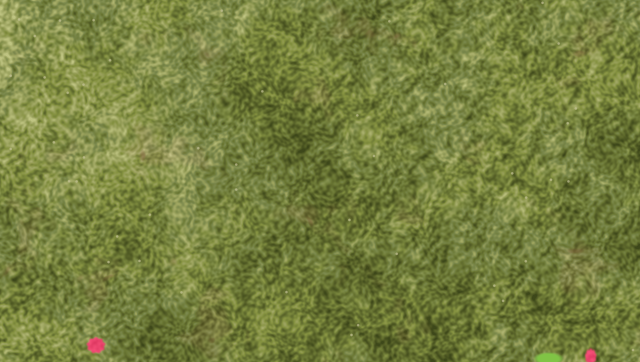
A Shadertoy shader for this texture:

```glsl
// A mown lawn seen from above: mottled grass, dry patches, pale specks and a few bright toys.
#define PATCH_SCALE 2.3
#define CLUMP_SCALE 6.0
#define TUFT_SCALE 19.0
#define BLADE_SCALE 48.0
#define GRAIN_SCALE 84.0
#define BLADE_ANGLE 0.95
#define CONTRAST 0.92
#define BRIGHTNESS -0.30
#define DRYNESS 0.38
#define SPECK_SHARE 0.012

const vec3 SHADE = vec3(0.24, 0.28, 0.10);
const vec3 DARK  = vec3(0.34, 0.38, 0.155);
const vec3 MID   = vec3(0.42, 0.47, 0.205);
const vec3 COOL  = vec3(0.475, 0.53, 0.295);
const vec3 WARM  = vec3(0.52, 0.57, 0.25);
const vec3 LIGHT = vec3(0.60, 0.63, 0.36);
const vec3 PALE  = vec3(0.75, 0.77, 0.51);
const vec3 STRAW = vec3(0.57, 0.52, 0.33);
const vec3 PINK  = vec3(0.92, 0.27, 0.43);
const vec3 LIME  = vec3(0.50, 0.77, 0.27);

float hash(vec2 cell) {
    vec3 q = fract(vec3(cell.xyx) * 0.1031);
    q += dot(q, q.yzx + 33.33);
    return fract((q.x + q.y) * q.z);
}

// Slope of one lattice corner, evaluated at offset d
float slope(vec2 cell, vec2 d) {
    float angle = 6.2832 * hash(cell);
    return dot(vec2(cos(angle), sin(angle)), d);
}

// Gradient noise, about -1 to 1
float noise(vec2 p) {
    vec2 i = floor(p), f = fract(p), e = vec2(1, 0);
    vec2 u = f * f * f * (f * (f * 6.0 - 15.0) + 10.0);
    float low  = mix(slope(i, f), slope(i + e, f - e), u.x);
    float high = mix(slope(i + e.yx, f - e.yx), slope(i + 1.0, f - 1.0), u.x);
    return 1.6 * mix(low, high, u.y);
}

vec2 turn(vec2 p, float angle) {
    float c = cos(angle), s = sin(angle);
    return vec2(c * p.x + s * p.y, c * p.y - s * p.x);
}

// Blades: noise drawn out along one direction
float blades(vec2 p, float angle, float stretch) {
    return noise(turn(p, angle) * BLADE_SCALE * vec2(1.0 / stretch, 1.2) + 70.3);
}

float ramp(float low, float high, float x) {
    return clamp((x - low) / (high - low), 0.0, 1.0);
}

// Tone to colour, from deep shade to sunlit tips
vec3 grassColour(float tone, float warmth) {
    vec3 colour = mix(SHADE, DARK, ramp(-2.7, -1.45, tone));
    colour = mix(colour, MID, ramp(-1.45, -0.5, tone));
    colour = mix(colour, mix(COOL, WARM, warmth), ramp(-0.5, 0.45, tone));
    colour = mix(colour, LIGHT, ramp(0.45, 1.5, tone));
    return mix(colour, PALE, ramp(1.5, 3.2, tone));
}

// Coverage of a soft-edged ellipse with a slightly wavy rim
float ellipse(vec2 p, vec2 centre, vec2 radius, float wave) {
    vec2 d = (p - centre) / radius;
    float rim = 1.0 + wave * sin(9.0 * atan(d.y, d.x));
    float edge = 1.5 / (iResolution.y * min(radius.x, radius.y));
    return 1.0 - smoothstep(rim - edge, rim + edge, length(d));
}

// Scattered bright specks, one chance per cell
float specks(vec2 p) {
    vec2 cell = floor(p * 45.0), f = fract(p * 45.0);
    vec2 centre = 0.3 + 0.4 * vec2(hash(cell + 11.0), hash(cell + 29.0));
    float present = step(1.0 - SPECK_SHARE, hash(cell + 53.0));
    return present * (1.0 - smoothstep(0.06, 0.25, length(f - centre)));
}

void mainImage(out vec4 fragColor, in vec2 fragCoord) {
    vec2 p = fragCoord / iResolution.y;
    float aspect = iResolution.x / iResolution.y;
    float across = p.x / aspect;

    // Gentle warp so that tufts lean in varying directions
    vec2 q = p + 0.008 * vec2(noise(p * 12.0), noise(p * 12.0 + 40.5));

    // Tone: large patches down to single grains
    float patches = noise(turn(p, 0.4) * PATCH_SCALE + 5.2);
    float clumps  = noise(turn(q, 0.8) * CLUMP_SCALE + 17.4);
    float tufts   = noise(turn(q, BLADE_ANGLE) * TUFT_SCALE * vec2(0.8, 1.1) + 31.6);
    float slanted = blades(q, BLADE_ANGLE, 1.6);
    float rough   = blades(q, -0.5, 0.9);
    float grain   = noise(turn(q, 0.6) * GRAIN_SCALE + 90.7);
    float strokes = mix(rough, slanted, smoothstep(0.05, 0.6, across + 0.2 * patches));
    float tone = 0.9 * patches + 0.95 * clumps + 0.95 * tufts + 1.5 * strokes + 1.6 * grain;

    // Sunlight from the upper left corner, fading towards the lower edge
    tone += 2.0 * exp(-3.0 * length(p - vec2(0.0, 0.85))) + 0.35 * (p.y - 0.5) + BRIGHTNESS;

    // Hue drifts between cool and yellowish green
    float warmth = smoothstep(-0.5, 0.5, noise(q * 4.5 + 61.0) + 0.6 * noise(q * 33.0 + 8.0));
    vec3 colour = grassColour(tone * CONTRAST, warmth);

    // Dry straw patches and small brown spots
    float dry = smoothstep(0.4, 0.9, noise(q * 6.0 + 120.0) + 0.4 * noise(q * 24.0 + 77.0));
    colour = mix(colour, STRAW + 0.07 * tone, DRYNESS * dry);
    float brown = smoothstep(0.55, 0.85, noise(q * 24.0 + 210.0));
    colour = mix(colour, vec3(0.46, 0.34, 0.20), 0.5 * brown * dry);
    colour = mix(colour, vec3(0.78, 0.77, 0.60), 0.7 * specks(p));

    // Toys along the lower edge
    vec3 pink = PINK + 0.05 * grain;
    colour = mix(colour, pink, ellipse(p, vec2(0.150 * aspect, 0.046), vec2(0.024, 0.021), 0.06));
    colour = mix(colour, LIME, ellipse(p, vec2(0.857 * aspect, 0.009), vec2(0.036, 0.016), 0.0));
    colour = mix(colour, pink, ellipse(p, vec2(0.923 * aspect, 0.015), vec2(0.015, 0.021), 0.04));

    fragColor = vec4(clamp(colour, 0.0, 1.0), 1.0);
}
```
